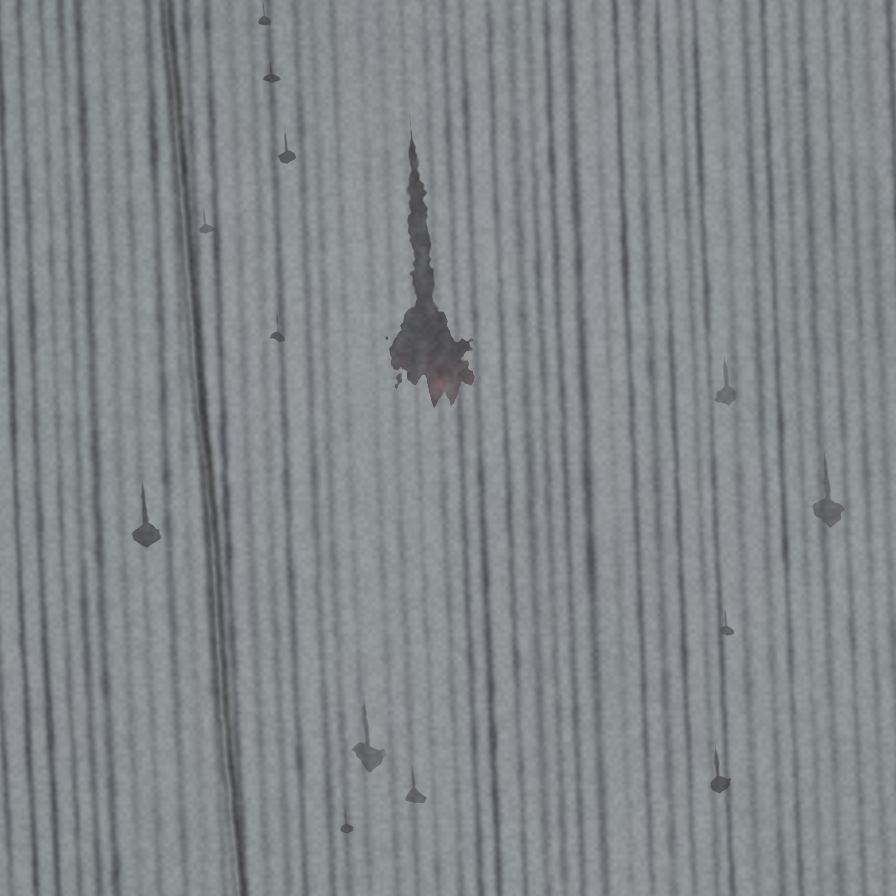
A WebGL 2 fragment shader for this texture:

```glsl
#version 300 es
precision highp float;
// Weathered, pale grey painted wood: thin, slightly leaning grooves of uneven
// strength, one dark seam, a ragged stain and small flecks of bare wood.
// Jittered line cells give the grooves; value noise breaks and mottles them.

#define GROOVES 42.0
#define LEAN 0.043
#define GROOVE_WIDTH 0.0033
#define GROOVE_DEPTH 1.0
#define SEAM_WIDTH 0.0042
#define FLECKS 13
#define GRAIN 0.075
#define PAINT vec3(0.556, 0.576, 0.585)
#define GROOVE_COLOR vec3(0.325, 0.333, 0.352)
#define STAIN_COLOR vec3(0.285, 0.283, 0.292)
#define RUST_COLOR vec3(0.47, 0.36, 0.37)

uniform vec2 u_resolution;
out vec4 fragColor;

// Integer hash, 0 to 1
float hash(vec2 cell) {
    uvec2 q = uvec2(ivec2(cell)) * uvec2(1597334673u, 3812015801u);
    uint h = (q.x ^ q.y) * 1597334673u;
    h = (h ^ (h >> 15)) * 2246822519u;
    h ^= h >> 13;
    return float(h >> 8) / 16777216.0;
}

float noise(vec2 p) {
    vec2 c = floor(p), f = p - c;
    f = f * f * (3.0 - 2.0 * f);
    float low = mix(hash(c), hash(c + vec2(1, 0)), f.x);
    float high = mix(hash(c + vec2(0, 1)), hash(c + vec2(1, 1)), f.x);
    return mix(low, high, f.y);
}

float bell(float d, float width) {
    return exp(-0.5 * d * d / (width * width));
}

// Darkness of the broken parallel grooves
float grooves(vec2 p, float pixel) {
    float u = p.x + LEAN * p.y + 0.004 * (noise(p * vec2(3.0, 2.5)) - 0.5);
    u += 0.0016 * (noise(p * vec2(40.0, 60.0)) - 0.5);
    float home = floor(u * GROOVES), dark = 0.0;
    for (float k = -1.0; k <= 1.0; k++) {
        float id = home + k;
        float center = (id + 0.5 + 0.4 * (hash(vec2(id, 71)) - 0.5)) / GROOVES;
        float fade = 0.55 + 0.6 * noise(vec2(id * 0.23, p.y * 1.5 + 30.0));
        float strength = (0.3 + 0.65 * hash(vec2(id, 17))) * fade;
        float wear = noise(vec2(id * 7.0 + 0.5, p.y * 7.0));
        float dash = noise(vec2(id * 5.0 + 300.5, p.y * 34.0));
        strength *= 0.45 + 0.6 * wear + 0.55 * dash * dash;
        float width = GROOVE_WIDTH * (0.75 + 0.4 * hash(vec2(id, 5)) + 0.25 * dash);
        dark = max(dark, strength * bell(u - center, max(width, 0.5 * pixel)));
    }
    return min(GROOVE_DEPTH * dark, 0.95);
}

// Ragged mark with a wide foot and a narrow spike; base is its lower end
float stain(vec2 p, vec2 base, float len, float halfWidth, float pixel) {
    vec2 d = p - base;
    float t = d.y / len + 0.16 * (noise(vec2(p.x * 95.0, base.y * 50.0)) - 0.5);
    float foot = smoothstep(0.0, 0.14, t) * (1.0 - smoothstep(0.2, 0.42, t));
    float spike = 0.27 * smoothstep(0.0, 0.1, t) * (1.0 - smoothstep(0.6, 1.0, t));
    float rag = 0.5 + noise(p * vec2(70.0, 85.0)) * 0.6 + noise(p * 190.0) * 0.35;
    float edge = abs(d.x + 0.085 * d.y) - halfWidth * max(foot, spike) * rag + 0.0014;
    float soft = max(0.0014, pixel);
    return 1.0 - smoothstep(-soft, soft, edge);
}

void main() {
    float side = min(u_resolution.x, u_resolution.y);
    vec2 p = gl_FragCoord.xy / side;
    float pixel = 1.0 / side;

    // Paint with broad shading
    vec3 color = PAINT + 0.035 * (noise(p * 3.0 + 9.0) - 0.5);
    color += vec3(0.012, -0.004, 0.004) * (noise(p * vec2(12.0, 5.0)) - 0.5);
    color = mix(color, GROOVE_COLOR, grooves(p, pixel));

    // Seam, splitting into a fainter twin in places
    float seam = p.x - 0.271 + 0.08 * p.y + 0.007 * (noise(vec2(4.5, p.y * 5.0)) - 0.5);
    seam += 0.002 * (noise(vec2(8.5, p.y * 70.0)) - 0.5);
    float broken = 0.6 + 0.4 * noise(vec2(2.5, p.y * 28.0));
    float split = noise(vec2(6.5, p.y * 4.0));
    float crack = broken * bell(seam, SEAM_WIDTH * 0.8);
    crack = max(crack, 0.7 * split * bell(seam + 0.009, SEAM_WIDTH * 0.7));
    color = mix(color, STAIN_COLOR * 0.88, crack);

    // Large stain with a rusty foot
    vec2 foot = vec2(0.485, 0.545);
    float mottle = 0.68 + 0.3 * noise(p * vec2(110.0, 60.0));
    float rust = bell(p.y - foot.y - 0.028, 0.017) * noise(p * 65.0 + 3.0);
    vec3 bare = mix(STAIN_COLOR, RUST_COLOR, rust);
    color = mix(color, bare, mottle * stain(p, foot, 0.345, 0.043, pixel));

    // Scattered flecks
    for (int i = 0; i < FLECKS; i++) {
        float id = float(i);
        vec2 base = vec2(hash(vec2(id, 101)), hash(vec2(id, 203)));
        float size = hash(vec2(id, 307));
        size *= size;
        float mark = stain(p, base, 0.03 + 0.07 * size, 0.008 + 0.009 * size, pixel);
        color = mix(color, STAIN_COLOR, mark * (0.45 + 0.45 * hash(vec2(id, 409))));
    }

    // Fine soft grain
    float grain = 0.65 * noise(p * 230.0) + 0.35 * noise(p * 105.0 + 40.0) - 0.5;
    color += GRAIN * grain;
    fragColor = vec4(color, 1.0);
}
```
